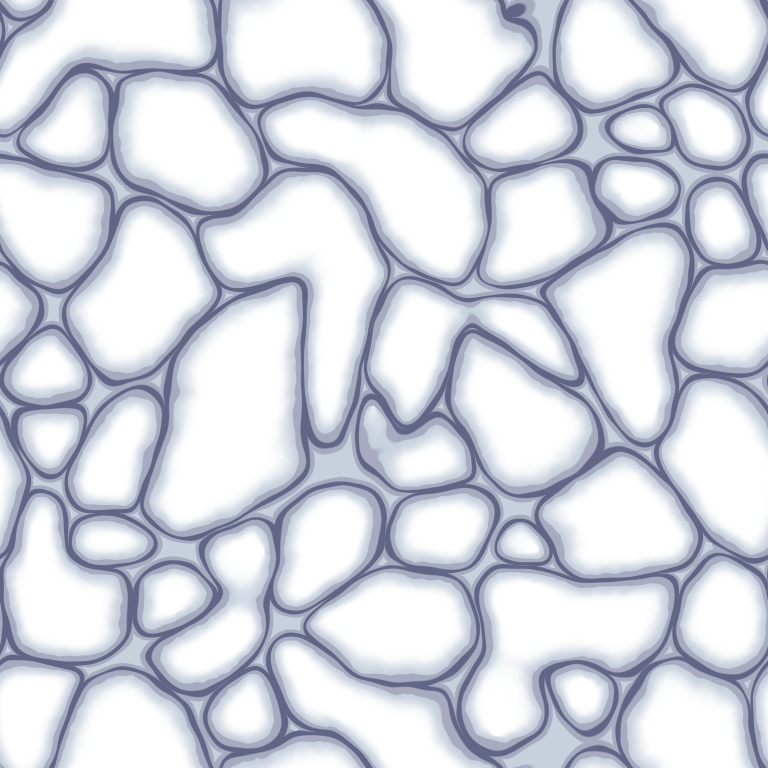
Reproduce this pattern procedurally as a Shadertoy shader.

```glsl
const float CELLS = 8.0;            // seeds per side, even so that the checkerboard wraps
const float JITTER = 0.8;           // seed displacement, in cells
const float SIZE_SPREAD = 0.45;     // variation of seed reach, in cells
const float MERGE_CHANCE = 0.75;    // share of odd seeds joined to a neighbour
const float SHARPNESS = 6.0;        // higher gives tighter corners
const float WALL = 0.0029;          // half widths and distances, in canvas units
const float RIM = 0.0068;
const float GLOW = 0.0135;
const float POCKET = 0.0078;        // depth at which junction pockets turn pale
const float BEND = 0.05;
const float WOBBLE = 0.005;
const vec3 WALL_COLOR = vec3(0.38, 0.40, 0.53);
const vec3 RIM_COLOR = vec3(0.65, 0.67, 0.75);
const vec3 PALE_COLOR = vec3(0.78, 0.82, 0.87);
const vec3 LUMEN_COLOR = vec3(1.0);
const float HALF_PI = 1.5707963;
const int REACH = 2;
const int COUNT = 25;

// Two random values in 0..1 for a grid cell
vec2 hash(vec2 cell, float seed) {
    uvec3 v = uvec3(cell.x, cell.y, seed) * 1664525u + 1013904223u;
    v.x += v.y * v.z; v.y += v.z * v.x; v.z += v.x * v.y;
    v ^= v >> 16u;
    v.x += v.y * v.z; v.y += v.z * v.x;
    return vec2(v.xy >> 8u) / 16777216.0;
}

float cornerSlope(vec2 corner, vec2 offset, float period, float seed) {
    float angle = 4.0 * HALF_PI * hash(mod(corner, period), seed).x;
    return dot(vec2(cos(angle), sin(angle)), offset);
}

// Gradient noise that repeats over the unit square
float noise(vec2 p, float period, float seed) {
    vec2 q = p * period, i = floor(q), f = q - i;
    vec2 u = f * f * f * (f * (f * 6.0 - 15.0) + 10.0);
    vec2 e = vec2(1.0, 0.0);
    float low = mix(cornerSlope(i, f, period, seed),
                    cornerSlope(i + e, f - e, period, seed), u.x);
    float high = mix(cornerSlope(i + e.yx, f - e.yx, period, seed),
                     cornerSlope(i + 1.0, f - 1.0, period, seed), u.x);
    return mix(low, high, u.y);
}

vec2 warp(vec2 p, float period, float seed) {
    return vec2(noise(p, period, seed), noise(p, period, seed + 1.0));
}

// Even seeds are roots; most odd seeds join one of the four roots beside them
float groupOf(vec2 cell) {
    vec2 pick = hash(cell, 3.0);
    if (mod(cell.x + cell.y, 2.0) > 0.5 && pick.x < MERGE_CHANCE) {
        float angle = floor(pick.y * 4.0) * HALF_PI;
        cell = mod(cell + floor(vec2(cos(angle), sin(angle)) + 0.5), CELLS);
    }
    return cell.x + cell.y * CELLS;
}

// Signed distance to the wall (x), negative in junctions, and the group (y)
vec2 tissue(vec2 p) {
    vec2 q = p * CELLS, base = floor(q);
    vec3 pull[COUNT];
    float group[COUNT];
    vec3 total = vec3(0.0);
    float best = 0.0, first = -1.0;

    // Weight of each nearby seed, with its direction for the slope
    for (int k = 0; k < COUNT; k++) {
        vec2 cell = base + vec2(k % 5 - REACH, k / 5 - REACH);
        vec2 id = mod(cell, CELLS);
        vec2 away = q - cell - 0.5 - JITTER * (hash(id, 1.0) - 0.5);
        float span = length(away) + 0.0001;
        float reach = SIZE_SPREAD * (hash(id, 2.0).x - 0.5);
        float weight = exp(-SHARPNESS * (span - reach));
        pull[k] = weight * vec3(1.0, away / span);
        group[k] = groupOf(id);
        total += pull[k];
        if (weight > best) { best = weight; first = group[k]; }
    }

    // Nearest rival group
    float second = -1.0;
    best = 0.0;
    for (int k = 0; k < COUNT; k++)
        if (group[k] != first && pull[k].x > best) { best = pull[k].x; second = group[k]; }

    // Merged seeds act as one body; the stronger body owns the point
    vec3 own = vec3(0.0), rival = vec3(0.0);
    for (int k = 0; k < COUNT; k++) {
        if (group[k] == first) own += pull[k];
        if (group[k] == second) rival += pull[k];
    }
    if (rival.x > own.x) { own = rival; first = second; }
    vec3 others = max(total - own, vec3(1e-9, -1e9, -1e9));
    float slope = length(own.yz / own.x - others.yz / others.x);
    float gap = log(own.x / others.x) / SHARPNESS;
    return vec2(gap / max(slope, 0.7) / CELLS, first);
}

void mainImage(out vec4 fragColor, in vec2 fragCoord) {
    vec2 p = fragCoord / iResolution.xy;
    float edge = 0.8 / iResolution.y;
    vec2 bent = p + BEND * warp(p, 4.0, 11.0) + WOBBLE * warp(p, 22.0, 21.0);
    vec2 body = tissue(bent);
    float depth = abs(body.x);

    // Uneven wall and a ragged rim that differs on each side
    float wall = WALL * (1.0 + 0.9 * noise(p, 26.0, 31.0));
    float ragged = noise(p, 18.0, 40.0 + body.y) + 0.7 * abs(noise(p, 40.0, 41.0));
    float rim = wall + RIM * max(0.9 + 1.1 * ragged, 0.1);

    // Soft shade inside each body, then rim, junction pockets and wall
    float fade = max(depth - rim, 0.0) / GLOW;
    vec3 color = mix(LUMEN_COLOR, PALE_COLOR, exp(-fade * fade));
    float inRim = 1.0 - smoothstep(rim - edge, rim + edge, depth);
    float pocket = smoothstep(POCKET - edge, POCKET + edge, -body.x);
    color = mix(color, RIM_COLOR, body.x < 0.0 ? 1.0 : inRim);
    color = mix(color, PALE_COLOR, pocket);
    color = mix(color, WALL_COLOR, 1.0 - smoothstep(wall - edge, wall + edge, depth));
    fragColor = vec4(color, 1.0);
}
```
